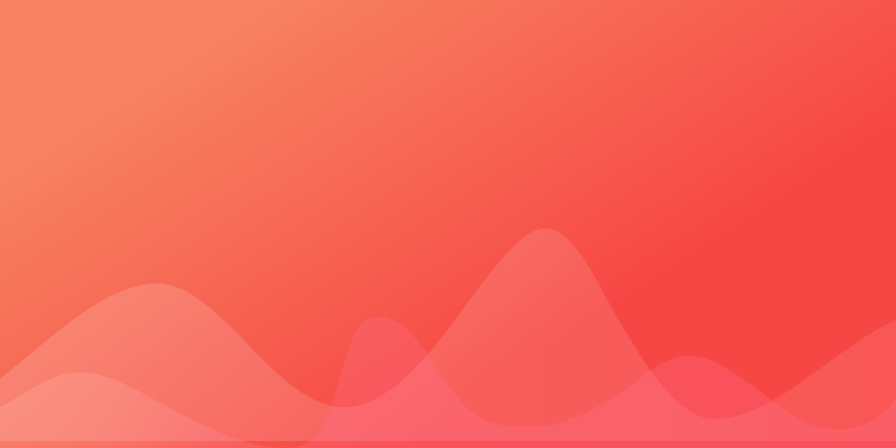
A Shadertoy shader for this background:

```glsl
// Warm diagonal gradient from orange to red with two translucent wave layers.
// Each wave crest is a smooth cubic curve through a few knots, filled below
// with a pale or pink tint; the pale wave stops just above the lower edge.

// Gradient: colours, slant and range along the slanted axis
const vec3 ORANGE = vec3(0.97, 0.51, 0.38);
const vec3 RED = vec3(0.97, 0.28, 0.27);
const float SLANT = 0.65;
const vec2 GRADIENT_RANGE = vec2(0.39, 1.57);

// Wave tints and opacities, from the left edge to the right edge
const vec3 PALE = vec3(1.0);
const vec2 PALE_ALPHA = vec2(0.16, 0.085);
const vec3 PEACH = vec3(1.0, 0.75, 0.68);
const vec3 PINK = vec3(1.0, 0.45, 0.60);
const float PINK_ALPHA = 0.25;
const vec2 PEACH_FADE = vec2(0.1, 0.75);
const float STRIP_HEIGHT = 0.0156;

// Curve knots: x, height, slope
const int PALE_COUNT = 10;
const vec3 PALE_KNOTS[PALE_COUNT] = vec3[PALE_COUNT](
    vec3(0.0, 0.154, 0.80), vec3(0.352, 0.367, 0.0),
    vec3(0.560, 0.224, -1.05), vec3(0.768, 0.091, 0.0),
    vec3(0.956, 0.211, 1.15), vec3(1.154, 0.458, 0.95),
    vec3(1.219, 0.490, 0.0), vec3(1.333, 0.372, -1.85),
    vec3(1.594, 0.065, 0.0), vec3(2.0, 0.286, 0.45));

const int PINK_COUNT = 15;
const vec3 PINK_KNOTS[PINK_COUNT] = vec3[PINK_COUNT](
    vec3(0.0, 0.091, 0.55), vec3(0.177, 0.169, 0.0),
    vec3(0.391, 0.083, -0.52), vec3(0.638, 0.0, 0.0),
    vec3(0.698, 0.021, 0.9), vec3(0.742, 0.102, 3.2),
    vec3(0.781, 0.227, 2.8), vec3(0.849, 0.292, 0.0),
    vec3(0.964, 0.195, -1.6), vec3(1.042, 0.091, -0.95),
    vec3(1.185, 0.047, 0.0), vec3(1.445, 0.167, 0.75),
    vec3(1.536, 0.206, 0.0), vec3(1.862, 0.042, 0.0),
    vec3(2.0, 0.109, 1.3));

// Cubic Hermite height between two knots
float hermite(vec3 a, vec3 b, float x) {
    float span = b.x - a.x;
    float u = (x - a.x) / span;
    float v = 1.0 - u;
    return mix(a.y, b.y, u * u * (3.0 - 2.0 * u))
         + span * u * v * (a.z * v - b.z * u);
}

float paleCrest(float x) {
    float height = 0.0;
    for (int i = 0; i < PALE_COUNT - 1; i++)
        if (x >= PALE_KNOTS[i].x)
            height = hermite(PALE_KNOTS[i], PALE_KNOTS[i + 1], x);
    return height;
}

float pinkCrest(float x) {
    float height = 0.0;
    for (int i = 0; i < PINK_COUNT - 1; i++)
        if (x >= PINK_KNOTS[i].x)
            height = hermite(PINK_KNOTS[i], PINK_KNOTS[i + 1], x);
    return height;
}

// Antialiased coverage of the side where d is positive
float coverage(float d) {
    return clamp(0.5 + d / max(fwidth(d), 1e-5), 0.0, 1.0);
}

void mainImage(out vec4 fragColor, in vec2 fragCoord) {
    vec2 p = fragCoord / iResolution.xy * vec2(2.0, 1.0);

    // Background gradient
    float along = SLANT * p.x + 1.0 - p.y;
    float t = (along - GRADIENT_RANGE.x) / (GRADIENT_RANGE.y - GRADIENT_RANGE.x);
    vec3 color = mix(ORANGE, RED, clamp(t, 0.0, 1.0));

    // Pale wave, cut off above the bottom strip
    float pale = coverage(paleCrest(p.x) - p.y) * coverage(p.y - STRIP_HEIGHT);
    color = mix(color, PALE, pale * mix(PALE_ALPHA.x, PALE_ALPHA.y, p.x * 0.5));

    // Pink wave, peach towards the left
    vec3 tint = mix(PEACH, PINK, smoothstep(PEACH_FADE.x, PEACH_FADE.y, p.x));
    color = mix(color, tint, coverage(pinkCrest(p.x) - p.y) * PINK_ALPHA);

    fragColor = vec4(color, 1.0);
}
```
